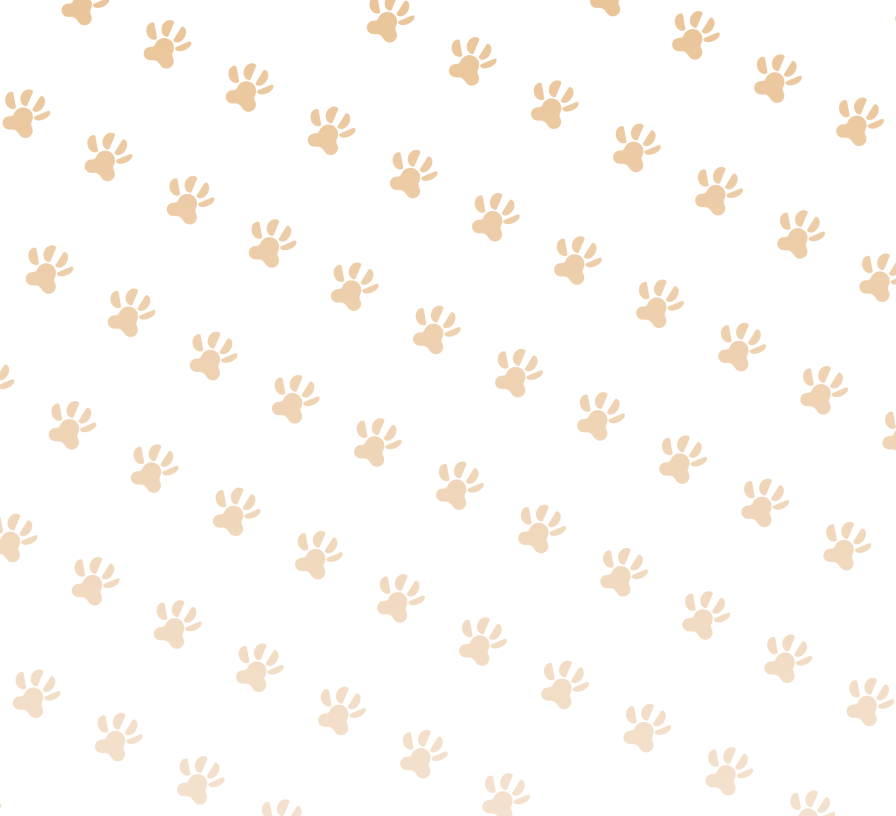
Reproduce this pattern procedurally as a Shadertoy shader.

```glsl
#define ROW_STEP vec2(0.1006, -0.0530)
#define COLUMN_STEP vec2(0.0283, -0.1910)
#define ANCHOR vec2(0.5347, 0.5953)
#define PAW_UNIT 0.00952
#define TOE_HALF_LENGTH 1.12
#define TOP_COLOR vec3(0.918, 0.772, 0.600)
#define BOTTOM_COLOR vec3(0.955, 0.885, 0.812)
#define PAPER_COLOR vec3(1.0)

float smoothMin(float a, float b, float k) {
    float h = max(k - abs(a - b), 0.0) / k;
    return min(a, b) - 0.25 * k * h * h;
}

float circle(vec2 p, vec2 center, float radius) {
    return length(p - center) - radius;
}

float ellipse(vec2 p, vec2 radii) {
    float k0 = length(p / radii);
    float k1 = length(p / (radii * radii));
    return k0 * (k0 - 1.0) / max(k1, 1e-4);
}

// Bulging toe with one straight edge; the sign of depth picks the bulging side
float toe(vec2 p, vec2 edgeMiddle, float tilt, float depth) {
    vec2 along = vec2(sin(tilt), cos(tilt));
    vec2 across = sign(depth) * vec2(along.y, -along.x);
    vec2 q = vec2(dot(p - edgeMiddle, across), dot(p - edgeMiddle, along));
    float size = abs(depth);
    float body = ellipse(q - vec2(0.25 * size, 0.0), vec2(0.75 * size, TOE_HALF_LENGTH));
    return -smoothMin(-body, q.x, 0.2);
}

// Three-lobed pad around a filled core
float pad(vec2 p) {
    float d = circle(p, vec2(-0.35, -0.40), 1.25);
    d = smoothMin(d, circle(p, vec2(-0.95, -1.30), 0.85), 0.6);
    d = smoothMin(d, circle(p, vec2(-2.15, -1.15), 0.85), 0.6);
    return smoothMin(d, circle(p, vec2(-0.05, -2.15), 0.93), 0.6);
}

float paw(vec2 p) {
    float d = pad(p);
    d = min(d, toe(p, vec2(-1.45, 1.80), -0.18, -1.2));
    d = min(d, toe(p, vec2(0.55, 1.95), 0.40, -1.25));
    d = min(d, toe(p, vec2(1.35, 1.45), 0.56, 1.05));
    return min(d, toe(p, vec2(2.00, 0.05), 1.17, 0.8));
}

void mainImage(out vec4 fragColor, in vec2 fragCoord) {
    vec2 uv = fragCoord / iResolution.y;

    // Slanted lattice: fold into the cell around the nearest paw
    mat2 lattice = mat2(ROW_STEP, COLUMN_STEP);
    vec2 cell = inverse(lattice) * (uv - ANCHOR);
    vec2 local = lattice * (cell - floor(cell + 0.5)) / PAW_UNIT;

    // Antialiased fill that fades down the canvas
    float pixel = 1.0 / (iResolution.y * PAW_UNIT);
    float coverage = 1.0 - smoothstep(-0.7 * pixel, 0.7 * pixel, paw(local));
    vec3 ink = mix(BOTTOM_COLOR, TOP_COLOR, uv.y);
    fragColor = vec4(mix(PAPER_COLOR, ink, coverage), 1.0);
}
```
